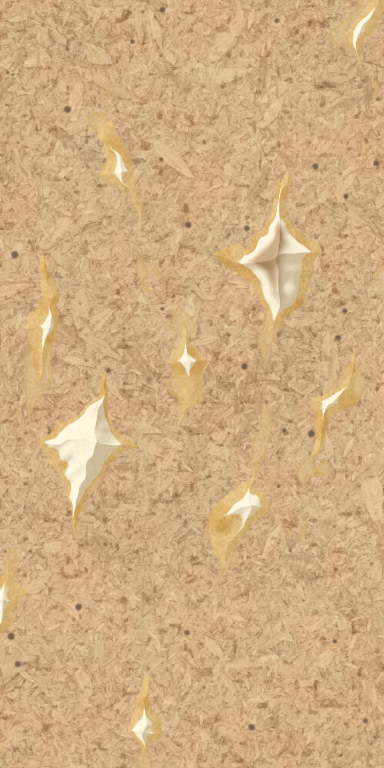
Reproduce this texture procedurally as a Shadertoy shader.

```glsl
const vec3 WOOD_DARK = vec3(0.63, 0.48, 0.34);
const vec3 WOOD_MID = vec3(0.835, 0.692, 0.53);
const vec3 WOOD_LIGHT = vec3(0.94, 0.82, 0.65);
const vec3 FILM = vec3(0.86, 0.73, 0.53);
const vec3 GLUE = vec3(0.86, 0.72, 0.47);
const vec3 GLUE_DEEP = vec3(0.80, 0.62, 0.31);
const vec3 FOAM = vec3(0.96, 0.92, 0.82);
const vec3 HOLLOW = vec3(0.66, 0.52, 0.36);
const int CHIP_LAYERS = 5;
const float FINEST_CHIPS = 72.0;   // cells across the width
const float CHIP_CONTRAST = 0.52;
const float FIBRE_CONTRAST = 0.32;
const int PATCHES = 10;
const vec2 SMALL_PATCH = vec2(0.024, 0.06);
const vec2 LARGE_PATCH = vec2(0.095, 0.17);
const vec2 FILM_PATCH = vec2(0.05, 0.23);

float hash(vec2 p) {
    vec3 q = fract(p.xyx * 0.1031);
    q += dot(q, q.yzx + 33.33);
    return fract((q.x + q.y) * q.z);
}

vec4 hash4(vec2 p) {
    vec4 q = fract(p.xyxy * vec4(0.1031, 0.1030, 0.0973, 0.1099));
    q += dot(q, q.wzxy + 33.33);
    return fract((q.xxyz + q.yzzw) * q.zywx);
}

float noise(vec2 p) {
    vec2 i = floor(p), f = fract(p);
    f = f * f * (3.0 - 2.0 * f);
    return mix(mix(hash(i), hash(i + vec2(1, 0)), f.x),
               mix(hash(i + vec2(0, 1)), hash(i + vec2(1, 1)), f.x), f.y);
}

// Lays one layer of randomly turned, tapered chips over the tone
float addChips(float tone, vec2 p, float scale, float density, float seed) {
    vec2 g = p * scale;
    float aa = 0.8 * scale / iResolution.x;
    for (int y = -1; y <= 1; y++)
    for (int x = -1; x <= 1; x++) {
        vec2 id = floor(g) + vec2(x, y);
        vec4 a = hash4(id + seed), b = hash4(id + seed + 71.7);
        if (b.w > density) continue;
        float angle = 6.2832 * a.z;
        vec2 axis = vec2(cos(angle), sin(angle));
        vec2 r = g - id - 0.5 - 0.8 * (a.xy - 0.5);
        vec2 q = vec2(dot(r, axis), dot(r, vec2(-axis.y, axis.x)));
        float len = mix(0.45, 0.92, a.w), wide = mix(0.12, 0.32, b.x);
        float d = max(abs(q.y) + 0.22 * abs(q.x) - wide, abs(q.x + 0.4 * q.y) - len);
        float fibre = noise(vec2(q.x * 2.5, q.y * 13.0) + 17.0 * a.xy) - 0.5;
        float chip = 0.54 + CHIP_CONTRAST * (b.y - 0.5) + FIBRE_CONTRAST * fibre;
        float lower = smoothstep(-0.1, 0.3, dot(r, vec2(0.6, -0.8)));
        tone -= 0.17 * lower * (1.0 - smoothstep(0.0, 0.12 + aa, d));
        tone = mix(tone, chip, 0.82 * (1.0 - smoothstep(-aa, aa, d)));
    }
    return tone;
}

// Signed distance, roughly, to a spindle with concave sides
float spindle(vec2 q, vec2 radius) {
    vec2 s = pow(abs(q) / radius + 1e-4, vec2(0.8));
    return (pow(s.x + s.y, 1.25) - 1.0) * radius.x;
}

// x: distance to foam cores, y: distance to the thin film around them
vec2 residue(vec2 p, float aspect) {
    vec2 warp = vec2(noise(p * 9.0), noise(p * 9.0 + 40.0)) - 0.5;
    vec2 ragged = vec2(noise(p * 34.0), noise(p * 34.0 + 80.0)) - 0.5;
    p += 0.085 * warp + 0.018 * ragged;
    vec2 nearest = vec2(10.0);
    for (int i = 0; i < PATCHES; i++) {
        float n = float(i);
        float u = 2.0 * n / float(PATCHES - 1) - 1.0;
        vec2 centre = vec2(fract(0.39 + 0.618 * n), 0.5 * aspect * (1.0 + 0.45 * (u + u * u * u)));
        vec2 q = p - centre;
        q.x += (hash(vec2(n, 5.0)) - 0.5) * 0.5 * q.y;
        vec2 radius = i % 4 == 3 ? LARGE_PATCH : SMALL_PATCH * mix(0.7, 1.3, hash(vec2(n, 9.0)));
        nearest = min(nearest, vec2(spindle(q, radius), spindle(q, FILM_PATCH)));
    }
    return nearest;
}

void mainImage(out vec4 fragColor, in vec2 fragCoord) {
    vec2 p = fragCoord / iResolution.x;
    float aspect = iResolution.y / iResolution.x;
    float px = 1.0 / iResolution.x;

    // Pressed chips, larger ones sparser, then slivers on top
    float tone = 0.42 + 0.2 * noise(p * 110.0);
    float scale = FINEST_CHIPS;
    float density = 0.95;
    for (int i = 0; i < CHIP_LAYERS; i++) {
        tone = addChips(tone, p, scale, density, 13.0 * float(i));
        scale *= 0.62;
        density *= 0.66;
    }
    tone = addChips(tone, p, 0.8 * FINEST_CHIPS, 0.38, 97.0);

    // Grain, crevices and broad shifts of tone
    float grain = noise(p * 190.0) - 0.5;
    tone += 0.2 * grain + 0.1 * (noise(p * 5.0) - 0.5);
    tone -= 0.3 * smoothstep(0.74, 0.95, noise(p * 62.0 + 9.0));
    vec3 color = tone < 0.5 ? mix(WOOD_DARK, WOOD_MID, max(2.0 * tone, -0.3))
                            : mix(WOOD_MID, WOOD_LIGHT, min(2.0 * tone - 1.0, 1.1));
    color += vec3(0.008, -0.004, -0.006) * (4.0 * noise(p * 16.0) - 2.0);

    // Rare dark specks
    vec2 cell = floor(p * 13.0);
    vec4 h = hash4(cell + 31.0);
    float speck = length(p * 13.0 - cell - 0.25 - 0.5 * h.xy) - mix(0.05, 0.12, h.z);
    color = mix(color, vec3(0.40, 0.31, 0.24), 0.8 * step(h.w, 0.09) * (1.0 - smoothstep(-0.05, 0.05, speck)));

    // Residue fields, lit from the upper left
    vec2 field = residue(p, aspect);
    vec2 toLight = vec2(-0.005, 0.006);
    float lit = clamp((residue(p + toLight, aspect).x - field.x) / length(toLight), -1.0, 1.0);
    float blotch = noise(p * 13.0 + 3.0);
    float fine = noise(p * 45.0);

    // Thin film with a yellow border
    float film = field.y + 0.09 * (blotch - 0.45) + 0.012 * (fine - 0.5);
    float border = 1.0 - smoothstep(0.002, 0.009, abs(film + 0.005));
    vec3 filmColor = mix(FILM, GLUE_DEEP, 0.45 * border) + 0.05 * grain;
    color = mix(color, filmColor, 0.78 * (1.0 - smoothstep(-2.0 * px, 2.0 * px, film)));

    // Yellow glue rim
    float glue = field.x - 0.008 - 0.045 * noise(p * 12.0 + 60.0) + 0.012 * (fine - 0.5);
    float deep = smoothstep(0.45, 0.85, noise(p * 24.0 + 21.0));
    vec3 glueColor = mix(GLUE, GLUE_DEEP, 0.65 * deep) + 0.05 * lit + 0.07 * grain;
    color = mix(color, glueColor, 0.88 * (1.0 - smoothstep(-2.0 * px, 2.0 * px, glue)));

    // Foam with smooth brown hollows
    float foamMask = 1.0 - smoothstep(-1.5 * px, 1.5 * px, field.x + 0.004 * (fine - 0.5));
    float hollow = smoothstep(0.018, 0.05, -field.x) * smoothstep(0.2, 0.65, noise(p * vec2(13.0, 7.0) + 5.0));
    vec3 foamColor = FOAM + 0.05 * lit - vec3(0.10, 0.13, 0.17) * max(-lit, 0.0) + 0.03 * grain;
    foamColor = mix(foamColor, HOLLOW + 0.1 * lit, 0.85 * hollow);
    color = mix(color, foamColor, foamMask);

    fragColor = vec4(clamp(color, 0.0, 1.0), 1.0);
}
```
